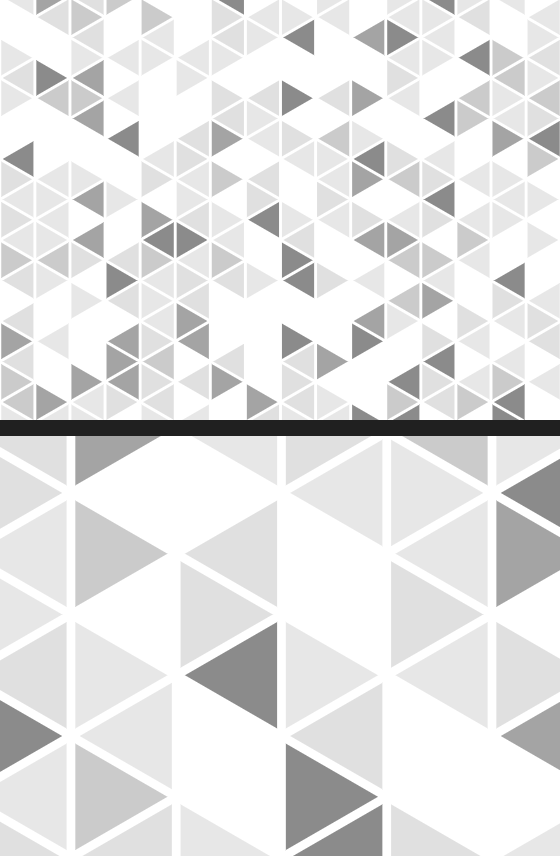
Top: the whole. Bottom: its middle third, enlarged.
Give the GLSL for this background, as a Shadertoy shader.

```glsl
// Grey equilateral triangles on white, in columns that point left and right
// in turn, with even gaps. Each cell gets a rank from a modular power
// shuffle, so every shade fills a fixed share of the canvas.

#define COLUMNS     15.96               // columns across the canvas
#define GAP_INSET   0.0415              // half gap, in column widths
#define ORIGIN      vec2(0.006, 0.088)  // lattice shift from the top left
#define ROWS        22                  // cells counted per column
#define PRIME       353                 // 16 columns * ROWS + 1
#define EMPTY_SHARE 0.360               // share of cells left white
#define PALE_SHARE  0.245
#define SOFT_SHARE  0.160
#define TONE_SHARE  0.078               // share of each of the darker greys

const float HALF_SIDE = 0.57735;        // half triangle side, in column widths

// Fifth power modulo a prime: a one-to-one scramble of 0..PRIME-1.
int fifthPower(int n) {
    int square = n * n % PRIME;
    return square * square % PRIME * n % PRIME;
}

// Shuffled rank of a cell, from 0 to 1.
float cellRank(int column, int row) {
    int n = (column * ROWS + row + 1) % PRIME;
    n = fifthPower((fifthPower(n) + 101) % PRIME);
    n = fifthPower((n + 47) % PRIME);
    return (float(n) + 0.5) / float(PRIME);
}

// Grey level for a rank.
float shadeFor(float rank) {
    rank -= EMPTY_SHARE;
    if (rank < 0.0) return 1.0;
    rank -= PALE_SHARE;
    if (rank < 0.0) return 0.906;
    rank -= SOFT_SHARE;
    if (rank < 0.0) return 0.878;
    if (rank < TONE_SHARE) return 0.797;
    if (rank < 2.0 * TONE_SHARE) return 0.645;
    return 0.545;
}

void mainImage(out vec4 fragColor, in vec2 fragCoord) {
    // Position in column widths, measured down from the top left.
    float pixel = COLUMNS / iResolution.x;
    vec2 p = vec2(fragCoord.x, iResolution.y - fragCoord.y) * pixel + ORIGIN;

    // Find the triangle: width is the distance from its apex along its axis.
    int column = int(floor(p.x));
    float across = fract(p.x);
    float v = p.y / HALF_SIDE;
    int row = int(floor(v));
    bool pointsRight = ((column + row) & 1) == 1;
    float width = pointsRight ? 1.0 - across : across;
    if (fract(v) > width) {
        row++;
        width = 1.0 - width;
    }

    // Distance inside the nearest edge, then a one-pixel smooth border.
    float slanted = 0.5 * (width - abs(v - float(row)));
    float edge = min(1.0 - width, slanted) - GAP_INSET;
    float cover = clamp(edge / pixel + 0.5, 0.0, 1.0);

    float grey = mix(1.0, shadeFor(cellRank(column, row)), cover);
    fragColor = vec4(vec3(grey), 1.0);
}
```
